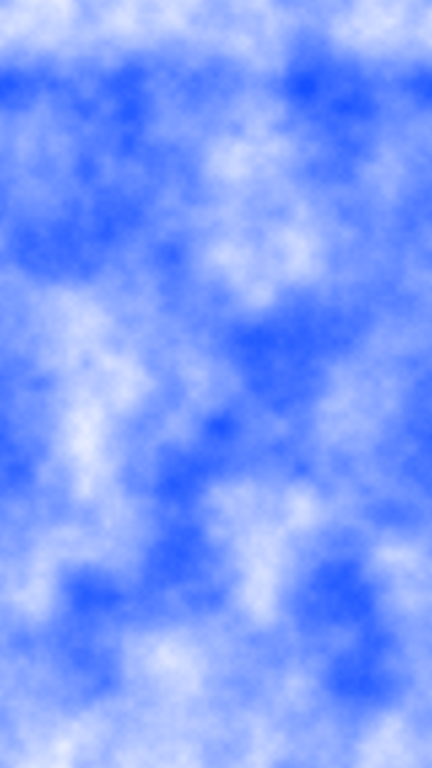
Write a WebGL 2 fragment shader that draws this texture.

```glsl
#version 300 es
precision highp float;
// Soft drifting clouds on a vivid blue sky, seamless at all four edges.
// Octaves of repeating value noise are summed into a cloud density,
// which then blends a deep blue towards white.

uniform vec2 u_resolution;
out vec4 fragColor;

const int OCTAVES = 5;
const float CLOUDS_ACROSS = 5.0;   // coarsest noise cells per canvas width
const float GAIN = 0.5;            // strength of each octave against the last
const float MEAN_COVER = 0.43;
const float CONTRAST = 1.5;
const float SEED = 23.0;
const vec3 SKY_BLUE = vec3(0.09, 0.315, 1.0);
const vec3 CLOUD_WHITE = vec3(1.0);

// Integer hash of a lattice point, from 0 to 1
float hash(vec2 cell, float seed) {
    uvec2 q = uvec2(cell) * uvec2(1597334673u, 3812015801u);
    uint n = (q.x ^ q.y ^ (uint(seed) * 2654435769u)) * 1597334673u;
    n = (n ^ (n >> 15)) * 2246822519u;
    n = (n ^ (n >> 13)) * 3266489917u;
    n ^= n >> 16;
    return float(n >> 8) / 16777216.0;
}

// Lattice values joined by a smooth cubic, repeating after a whole period
float valueNoise(vec2 p, vec2 period, float seed) {
    vec2 low = mod(floor(p), period);
    vec2 high = mod(low + 1.0, period);
    vec2 f = fract(p);
    vec2 s = f * f * (3.0 - 2.0 * f);
    float bottom = mix(hash(low, seed), hash(vec2(high.x, low.y), seed), s.x);
    float top = mix(hash(vec2(low.x, high.y), seed), hash(high, seed), s.x);
    return mix(bottom, top, s.y);
}

// Zero-centred sum of octaves, each half the size of the last
float fractalNoise(vec2 uv, vec2 period, int octaves, float seed) {
    float sum = 0.0;
    float amplitude = 0.5;
    for (int i = 0; i < octaves; i++) {
        sum += amplitude * (valueNoise(uv * period, period, seed + float(i)) - 0.5);
        period *= 2.0;
        amplitude *= GAIN;
    }
    return sum;
}

vec3 skyColor(float density) {
    return mix(SKY_BLUE, CLOUD_WHITE, clamp(density, 0.0, 1.0));
}

void main() {
    vec2 uv = gl_FragCoord.xy / u_resolution;
    // Whole cells along both sides, kept nearly square
    vec2 period = vec2(CLOUDS_ACROSS, round(CLOUDS_ACROSS * u_resolution.y / u_resolution.x));
    float noise = fractalNoise(uv, period, OCTAVES, SEED);
    fragColor = vec4(skyColor(MEAN_COVER + CONTRAST * noise), 1.0);
}
```
